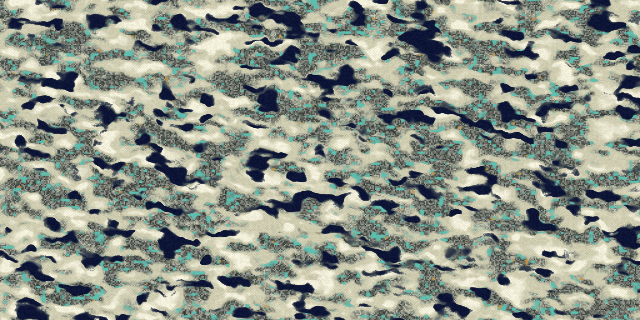
Write a WebGL 2 fragment shader that draws this texture.

```glsl
#version 300 es
precision highp float;
// Speckled granite: cream and grey grains with dark streaks, teal and ochre flecks.
uniform vec2 u_resolution;
out vec4 fragColor;

float hash(vec2 p) {
  return fract(sin(dot(p, vec2(127.1, 311.7))) * 43758.5453);
}

float noise(vec2 p) {
  vec2 i = floor(p), f = fract(p);
  f = f * f * f * (f * (f * 6.0 - 15.0) + 10.0);
  return mix(mix(hash(i), hash(i + vec2(1, 0)), f.x),
             mix(hash(i + vec2(0, 1)), hash(i + vec2(1, 1)), f.x), f.y);
}

// Two octaves, the second turned to hide the lattice
float grains(vec2 p, float detail) {
  vec2 turned = mat2(0.92, 0.3, -0.3, 0.92) * p * 2.1 + 17.3;
  return mix(noise(p), noise(turned), detail);
}

void main() {
  vec2 p = gl_FragCoord.xy / u_resolution.y;

  // Streaks lean gently down to the right, with wavering edges
  vec2 q = vec2(p.x - 0.12 * p.y, p.y + 0.12 * p.x);
  q += 0.022 * (vec2(noise(p * 21.0), noise(p * 21.0 + 40.0)) - 0.5);
  q += 0.009 * (vec2(noise(p * 60.0 + 9.0), noise(p * 60.0 + 70.0)) - 0.5);

  float tone = grains(q * vec2(15.0, 31.0) + 5.0, 0.36);
  float dark = grains(q * vec2(16.0, 34.0) + 83.0, 0.27);
  float speck = noise(p * 256.0 - 0.5) - 0.5;
  float weave = sin(p.x * 804.25) * sin(p.y * 804.25);

  // Grey ground rising to cream, with pale hearts
  vec3 color = mix(vec3(0.41, 0.43, 0.40), vec3(0.63, 0.64, 0.57), smoothstep(0.37, 0.48, tone));
  color = mix(color, vec3(0.81, 0.80, 0.69), smoothstep(0.47, 0.58, tone));
  color = mix(color, vec3(0.95, 0.94, 0.86), smoothstep(0.64, 0.82, tone));

  // Salt-and-pepper texture, strongest in the grey
  float greyness = 1.0 - smoothstep(0.42, 0.56, tone);
  color += speck * mix(0.07, 0.46, greyness) + 0.025 * weave;

  // Small mineral flecks
  float teal = noise(p * vec2(66.0, 88.0) + 31.0);
  float nearGrey = 1.0 - smoothstep(0.48, 0.60, tone);
  color = mix(color, vec3(0.36, 0.75, 0.69), nearGrey * smoothstep(0.64, 0.94, teal));
  float ochre = noise(p * vec2(48.0, 70.0) + 151.0);
  color = mix(color, vec3(0.82, 0.60, 0.25), 0.8 * nearGrey * smoothstep(0.93, 0.98, ochre));

  // Slate rims around navy cores
  float rim = dark + 0.05 * speck;
  color = mix(color, vec3(0.25, 0.29, 0.33) + 0.2 * speck, smoothstep(0.655, 0.715, rim));
  color = mix(color, vec3(0.05, 0.08, 0.21) + 0.05 * speck, smoothstep(0.70, 0.765, rim));

  fragColor = vec4(clamp(color, 0.0, 1.0), 1.0);
}
```
